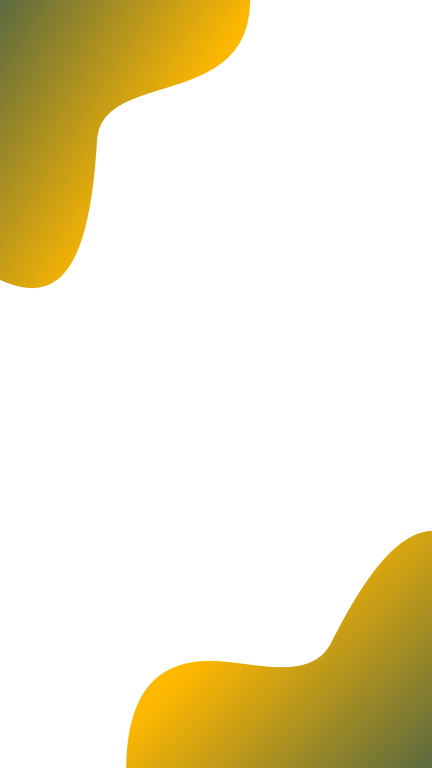
A Shadertoy shader for this background:

```glsl
// Two wavy gold-to-olive blobs fill opposite corners of a white canvas.
// Each outline is a chain of cubic Bezier curves, flattened into a polygon
// whose signed distance gives a smooth edge; a linear gradient fills it.

// Lengths are in hundredths of the canvas width.
const vec2 CANVAS = vec2(100.0, 177.78);
const float MARGIN = 12.0;   // how far the outlines close outside the canvas
const int STEPS = 24;        // straight pieces per curve

const vec3 PAPER = vec3(1.0);
const vec3 OLIVE = vec3(0.355, 0.415, 0.25);
const vec3 GOLD = vec3(1.0, 0.72, 0.0);

// Distance from the corner, along each axis, at which the fill turns gold.
const vec2 TOP_REACH = vec2(60.2, 94.9);
const vec2 BOTTOM_REACH = vec2(81.0, 76.4);

// Bezier control points, measured inward from each blob's own corner.
const vec2 TOP_CURVE[7] = vec2[7](
    vec2(57.9, 0.0), vec2(57.9, 25.5), vec2(24.1, 16.2), vec2(22.5, 31.9),
    vec2(20.8, 62.0), vec2(13.9, 71.1), vec2(0.0, 64.8));
const vec2 BOTTOM_CURVE[10] = vec2[10](
    vec2(70.8, 0.0), vec2(70.6, 16.9), vec2(64.1, 24.8), vec2(51.4, 24.8),
    vec2(42.1, 24.8), vec2(28.7, 19.7), vec2(23.6, 28.5),
    vec2(15.5, 44.7), vec2(7.9, 54.6), vec2(0.0, 54.9));

// Running polygon state: x = squared distance, y = sign (-1 inside).
void addEdge(vec2 p, vec2 a, vec2 b, inout vec2 state) {
    vec2 edge = b - a, rel = p - a;
    vec2 off = rel - edge * clamp(dot(rel, edge) / dot(edge, edge), 0.0, 1.0);
    state.x = min(state.x, dot(off, off));
    if ((a.y > p.y) != (b.y > p.y) &&
        p.x < a.x + edge.x * (p.y - a.y) / edge.y) state.y = -state.y;
}

vec2 bezier(vec2 a, vec2 b, vec2 c, vec2 d, float t) {
    float s = 1.0 - t;
    return s * s * s * a + 3.0 * s * t * (s * b + t * c) + t * t * t * d;
}

void addCurve(vec2 p, vec2 a, vec2 b, vec2 c, vec2 d, inout vec2 state) {
    vec2 last = a;
    for (int i = 1; i <= STEPS; i++) {
        vec2 next = bezier(a, b, c, d, float(i) / float(STEPS));
        addEdge(p, last, next, state);
        last = next;
    }
}

// Joins the ends of an outline around the corner, outside the canvas.
void closeOutline(vec2 p, vec2 first, vec2 last, inout vec2 state) {
    vec2 below = vec2(first.x, -MARGIN);
    vec2 corner = vec2(-MARGIN);
    vec2 beside = vec2(-MARGIN, last.y);
    addEdge(p, last, beside, state);
    addEdge(p, beside, corner, state);
    addEdge(p, corner, below, state);
    addEdge(p, below, first, state);
}

vec3 paintBlob(vec3 base, vec2 p, vec2 state, vec2 reach, float pixel) {
    float dist = state.y * sqrt(state.x);
    float cover = clamp(0.5 - dist / pixel, 0.0, 1.0);
    float blend = clamp(p.x / reach.x + p.y / reach.y, 0.0, 1.0);
    return mix(base, mix(OLIVE, GOLD, blend), cover);
}

void mainImage(out vec4 fragColor, in vec2 fragCoord) {
    vec2 pos = fragCoord / iResolution.xy * CANVAS;
    float pixel = CANVAS.x / iResolution.x;
    vec3 color = PAPER;

    // Upper left blob
    vec2 p = vec2(pos.x, CANVAS.y - pos.y);
    vec2 state = vec2(1e5, 1.0);
    for (int i = 0; i < 6; i += 3)
        addCurve(p, TOP_CURVE[i], TOP_CURVE[i + 1], TOP_CURVE[i + 2],
                 TOP_CURVE[i + 3], state);
    closeOutline(p, TOP_CURVE[0], TOP_CURVE[6], state);
    color = paintBlob(color, p, state, TOP_REACH, pixel);

    // Lower right blob
    p = vec2(CANVAS.x - pos.x, pos.y);
    state = vec2(1e5, 1.0);
    for (int i = 0; i < 9; i += 3)
        addCurve(p, BOTTOM_CURVE[i], BOTTOM_CURVE[i + 1], BOTTOM_CURVE[i + 2],
                 BOTTOM_CURVE[i + 3], state);
    closeOutline(p, BOTTOM_CURVE[0], BOTTOM_CURVE[9], state);
    color = paintBlob(color, p, state, BOTTOM_REACH, pixel);

    fragColor = vec4(color, 1.0);
}
```
